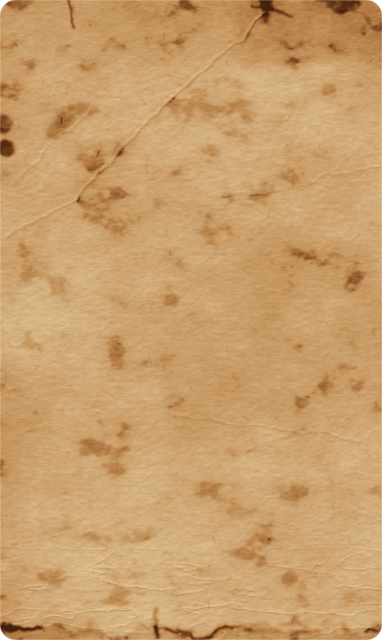
Give the GLSL for this texture, as a WebGL 2 fragment shader.

```glsl
#version 300 es
precision highp float;
// Aged parchment sheet: cloudy tan paper with fine embossed fibres, stains,
// diagonal folds, small tears and a scorched lower edge. Every layer adds to one
// "tone" value that is looked up in a light-to-burnt colour ramp.

uniform vec2 u_resolution;
out vec4 fragColor;

// Lengths are in canvas widths; tones are in steps of the ramp.
const vec3 RAMP[6] = vec3[6](
  vec3(0.84, 0.705, 0.515), vec3(0.80, 0.63, 0.43), vec3(0.76, 0.575, 0.355),
  vec3(0.69, 0.47, 0.26), vec3(0.48, 0.275, 0.13), vec3(0.27, 0.13, 0.05));
const float BASE_TONE = 0.66;
const float CLOUD_TONE = 2.6;
const float MOTTLE_TONE = 1.5;
const float GRAIN_TONE = 0.9;
const float RELIEF = 0.15;
const float SPECK_CELL = 0.055;
const float CORNER_RADIUS = 0.042;
const vec2 LIGHT_STEP = vec2(-0.0015, 0.0035);

uint mixBits(uint n) {
  n = n * 747796405u + 2891336453u;
  n = ((n >> ((n >> 28u) + 4u)) ^ n) * 277803737u;
  return (n >> 22u) ^ n;
}

float hash(vec2 cell) {
  uvec2 q = uvec2(ivec2(cell) + 32768);
  return float(mixBits(q.x + mixBits(q.y)) >> 8u) / 16777216.0;
}

float noise(vec2 p) {
  vec2 i = floor(p), f = fract(p);
  f = f * f * (3.0 - 2.0 * f);
  return mix(mix(hash(i), hash(i + vec2(1, 0)), f.x),
             mix(hash(i + vec2(0, 1)), hash(i + vec2(1, 1)), f.x), f.y);
}

float fbm(vec2 p, int octaves) {
  float sum = 0.0, amp = 0.5, total = 0.0;
  for (int i = 0; i < octaves; i++) {
    sum += amp * noise(p);
    total += amp;
    amp *= 0.55;
    p = mat2(1.6, 1.2, -1.2, 1.6) * p + 17.3;
  }
  return sum / total;
}

// Soft line from a to b.
float stroke(vec2 p, vec2 a, vec2 b, float width) {
  vec2 ab = b - a;
  float t = clamp(dot(p - a, ab) / dot(ab, ab), 0.0, 1.0);
  float d = length(p - a - ab * t) / width;
  return exp(-d * d);
}

// Crease with a shaded side and a lit side.
float fold(vec2 p, vec2 a, vec2 b, float width) {
  return stroke(p, a, b, width) - 0.75 * stroke(p + vec2(0.4, -1.6) * width, a, b, width);
}

float blot(vec2 p, vec2 centre, vec2 radius) {
  return 1.0 - smoothstep(0.55, 1.1, length((p - centre) / radius));
}

// Paper surface: flattened fibres, with wavy ridges towards the lower edge.
float surface(vec2 p) {
  float fibres = fbm(p * vec2(55.0, 105.0), 3);
  float wave = fbm(p * vec2(5.0, 19.0) + 40.0, 4);
  float ridge = exp(-abs(wave - 0.5) * 32.0);
  float low = smoothstep(0.31, 0.14, p.y);
  return fibres + ridge * (0.10 + 0.85 * low);
}

// Sparse short dark fibres and dots, one candidate per cell.
float specks(vec2 p) {
  vec2 home = floor(p / SPECK_CELL);
  float sum = 0.0;
  for (int k = 0; k < 9; k++) {
    vec2 cell = home + vec2(k % 3 - 1, k / 3 - 1);
    vec2 mid = (cell + vec2(hash(cell + 101.0), hash(cell + 211.0))) * SPECK_CELL;
    float angle = 6.2832 * hash(cell + 307.0), pick = hash(cell + 401.0);
    vec2 arm = vec2(cos(angle), sin(angle)) * mix(0.001, 0.010, hash(cell + 503.0));
    sum += stroke(p, mid - arm, mid + arm, 0.0022) * smoothstep(0.5, 1.0, pick);
  }
  return sum;
}

void main() {
  vec2 p = gl_FragCoord.xy / u_resolution.x;
  float top = u_resolution.y / u_resolution.x;
  vec2 wobble = vec2(fbm(p * 13.0, 4), fbm(p * 13.0 + 60.0, 4)) - 0.5;
  vec2 w = p + wobble * 0.035, ragged = p + wobble * 0.09;

  // Paper body: clouds, mottling and grain.
  float mottle = fbm(p * vec2(13.0, 18.0) + 9.0, 4);
  float tone = BASE_TONE + CLOUD_TONE * (fbm(p * vec2(2.6, 3.6) + 5.0, 4) - 0.5);
  tone += MOTTLE_TONE * (mottle - 0.5) + 1.6 * smoothstep(0.59, 0.78, mottle);
  tone += GRAIN_TONE * (fbm(p * vec2(85.0, 125.0), 3) - 0.5) + 1.1 * specks(p);

  // Broad stains.
  tone += 0.75 * smoothstep(0.50, 0.66, ragged.y) * smoothstep(1.16, 0.90, ragged.y)
        * smoothstep(0.20, 0.80, ragged.x);
  tone += 0.8 * smoothstep(1.46, 1.66, ragged.y) + 0.4 * smoothstep(0.22, 0.0, p.y);
  tone += 1.25 * smoothstep(0.57, 0.68, ragged.x) * smoothstep(1.485, 1.53, ragged.y);
  tone += 0.5 * smoothstep(0.09, 0.0, ragged.x);

  // Folds.
  tone += 1.0 * fold(w, vec2(0.02, 1.055), vec2(0.20, 1.15), 0.004);
  tone += 1.2 * fold(w, vec2(0.20, 1.15), vec2(0.45, 1.42), 0.0045);
  tone += 1.2 * fold(w, vec2(0.45, 1.42), vec2(0.70, 1.63), 0.004);
  tone += 0.5 * stroke(ragged, vec2(0.2, 1.15), vec2(0.45, 1.42), 0.018);
  tone += 0.7 * fold(w, vec2(0.03, 1.19), vec2(0.24, 1.39), 0.004);
  tone += 0.7 * fold(w, vec2(0.58, 1.15), vec2(1.02, 1.24), 0.0035);
  tone += 0.8 * fold(w, vec2(0.46, 0.585), vec2(0.96, 0.515), 0.0035);

  // Blots and tears.
  tone += 3.3 * blot(w, vec2(0.018, 1.295), vec2(0.036, 0.029));
  tone += 2.0 * blot(w, vec2(0.008, 1.352), vec2(0.027, 0.022));
  tone += 2.4 * stroke(w, vec2(0.183, 1.69), vec2(0.192, 1.605), 0.006);
  tone += 2.0 * stroke(w, vec2(0.70, 1.66), vec2(0.70, 1.615), 0.009);
  tone += 1.5 * stroke(w, vec2(0.66, 1.655), vec2(0.76, 1.635), 0.005);
  tone += 3.0 * stroke(w, vec2(0.41, 0.0), vec2(0.407, 0.075), 0.008);

  // Scorched lower edge: a broken dark rim over browned paper.
  float rim = 0.024 + 0.055 * (fbm(vec2(p.x * 9.0, 3.0), 4) - 0.5);
  float rimDist = ragged.y - rim;
  float patches = smoothstep(0.30, 0.58, fbm(vec2(p.x * 8.0, p.y * 14.0) + 31.0, 3));
  tone += 1.3 * smoothstep(0.012, -0.006, rimDist);
  tone += 3.0 * patches * exp(-pow(rimDist / 0.012, 2.0));

  // Colour lookup and relief lighting.
  float level = clamp(tone, 0.0, 4.999);
  int index = int(level);
  vec3 colour = mix(RAMP[index], RAMP[index + 1], fract(level));
  float slope = surface(p) - surface(p + LIGHT_STEP);
  colour *= 1.0 + RELIEF * clamp(slope, -0.8, 0.8) + 0.03 * max(-tone, 0.0);

  // Rounded sheet corners.
  vec2 halfSize = 0.5 * vec2(1.0, top);
  vec2 q = abs(p - halfSize) - halfSize + CORNER_RADIUS;
  float outside = length(max(q, 0.0)) - CORNER_RADIUS;
  float pixel = 1.0 / u_resolution.x;
  fragColor = vec4(mix(colour, vec3(1.0), smoothstep(-pixel, pixel, outside)), 1.0);
}
```
